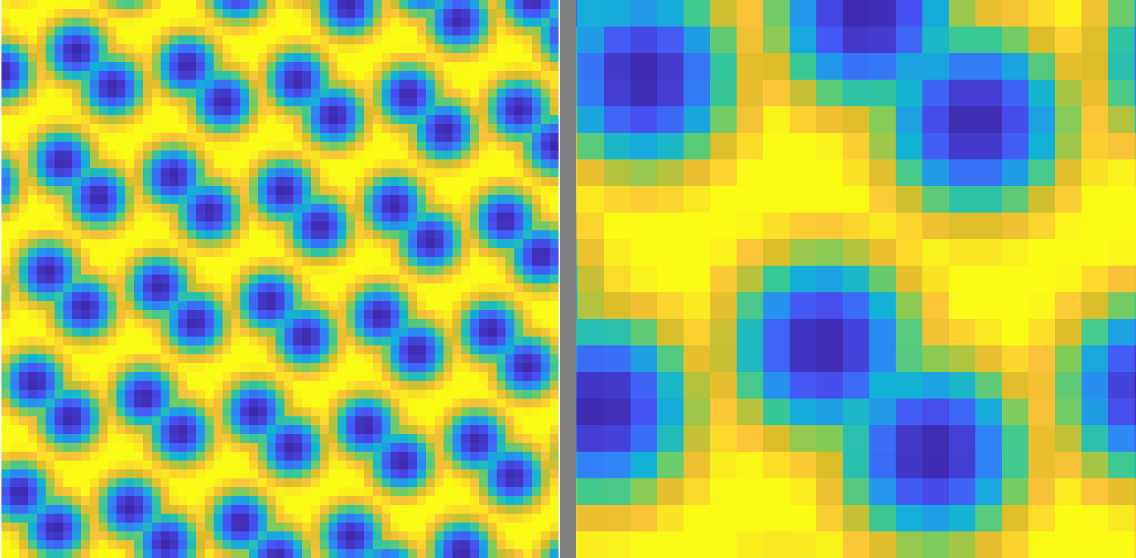
Left: the whole. Right: its middle third, enlarged.
Write a Shadertoy shader that draws this pattern.

```glsl
#define GRID 63.0                  // mosaic tiles across and down
#define MARGIN 0.0026              // white strip at left and right
#define STEP_A vec2(12.51, 1.65)   // lattice steps, in tiles, y down
#define STEP_B vec2(-1.61, 12.47)
#define ORIGIN vec2(8.49, 5.77)    // first dot of a pair
#define PAIR_OFFSET vec2(4.10, 4.02)
#define FALLOFF 52.0               // cubic scale of the dot profile
#define CORE_SLOPE 0.03            // linear slope near the dot centre
#define GAIN 1.04                  // pushes the background to saturation

// Colour ramp from indigo through teal to yellow
vec3 heatRamp(float t) {
    const vec3 stops[9] = vec3[9](
        vec3(0.242, 0.150, 0.660), vec3(0.281, 0.323, 0.958),
        vec3(0.179, 0.529, 0.968), vec3(0.069, 0.695, 0.839),
        vec3(0.216, 0.784, 0.592), vec3(0.504, 0.799, 0.348),
        vec3(0.863, 0.741, 0.160), vec3(0.988, 0.765, 0.225),
        vec3(0.977, 0.984, 0.080));
    float s = clamp(t, 0.0, 1.0) * 8.0;
    int i = min(int(s), 7);
    return mix(stops[i], stops[i + 1], s - float(i));
}

// Distance to the nearest dot of the paired lattice
float dotDistance(vec2 p) {
    mat2 lattice = mat2(STEP_A, STEP_B);
    vec2 local = lattice * fract(inverse(lattice) * (p - ORIGIN));
    float nearest = 1e3;
    for (int j = -1; j <= 1; j++)
    for (int i = -1; i <= 1; i++) {
        vec2 d = local - lattice * vec2(i, j);
        nearest = min(nearest, min(length(d), length(d - PAIR_OFFSET)));
    }
    return nearest;
}

// Flat colour of one tile, sampled at its centre
vec3 tileColor(vec2 tile) {
    float r = dotDistance(clamp(tile, 0.0, GRID - 1.0) + 0.5);
    float level = 1.0 - exp(-CORE_SLOPE * r - r * r * r / FALLOFF);
    return heatRamp(GAIN * level);
}

void mainImage(out vec4 fragColor, in vec2 fragCoord) {
    vec2 uv = fragCoord / iResolution.xy;
    vec2 span = vec2(1.0 - 2.0 * MARGIN, 1.0);
    vec2 grid = GRID * vec2(uv.x - MARGIN, 1.0 - uv.y) / span;

    // Blend neighbouring tiles within one pixel of their seam
    vec2 halfPixel = 0.5 * GRID / (iResolution.xy * span);
    vec2 tile = floor(grid - 0.5);
    vec2 seam = smoothstep(0.5 - halfPixel, 0.5 + halfPixel, fract(grid - 0.5));
    vec3 upper = mix(tileColor(tile), tileColor(tile + vec2(1, 0)), seam.x);
    vec3 lower = mix(tileColor(tile + vec2(0, 1)), tileColor(tile + vec2(1, 1)), seam.x);
    vec3 color = mix(upper, lower, seam.y);

    // White side margins
    float inset = min(uv.x, 1.0 - uv.x) - MARGIN;
    float pixel = 0.5 / iResolution.x;
    color = mix(vec3(1.0), color, smoothstep(-pixel, pixel, inset));
    fragColor = vec4(color, 1.0);
}
```
